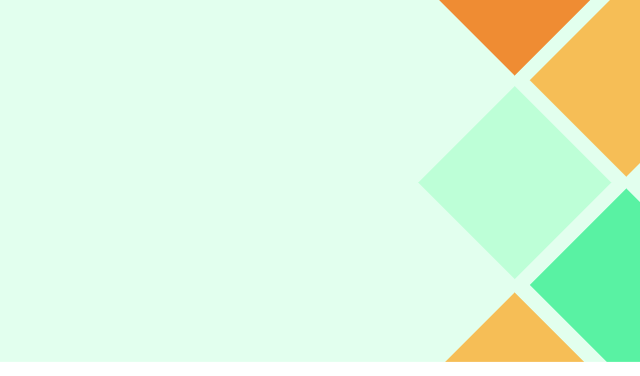
This background is drawn by a WebGL 1 fragment shader. Its source:

```glsl
precision mediump float;
// Draws a pale mint slide with a column pair of coloured diamonds on the right and a white lower margin.

uniform vec2 u_resolution;

#define MINT vec3(0.888, 1.0, 0.934)
#define PALE_GREEN vec3(0.742, 1.0, 0.843)
#define GREEN vec3(0.35, 0.95, 0.64)
#define AMBER vec3(0.965, 0.745, 0.338)
#define ORANGE vec3(0.937, 0.55, 0.2)
#define MARGIN_COLOR vec3(1.0)
#define MARGIN_HEIGHT 0.0375
#define RADIUS 0.2567
#define INNER_X 1.3689
#define OUTER_X 1.6656

// Signed distance to a diamond whose tips lie RADIUS from its center
float diamondDistance(vec2 p, vec2 center) {
  vec2 d = abs(p - center);
  return (d.x + d.y - RADIUS) * 0.70711;
}

// Coverage across one pixel at the edge
float coverage(float dist) {
  return clamp(0.5 - dist * u_resolution.y, 0.0, 1.0);
}

vec3 paintDiamond(vec3 base, vec3 tint, vec2 p, vec2 center) {
  return mix(base, tint, coverage(diamondDistance(p, center)));
}

void main() {
  // Canvas height is one unit
  vec2 p = gl_FragCoord.xy / u_resolution.y;
  vec3 color = MINT;

  // Inner column, top to bottom
  color = paintDiamond(color, ORANGE, p, vec2(INNER_X, 1.0556));
  color = paintDiamond(color, PALE_GREEN, p, vec2(INNER_X, 0.5144));
  color = paintDiamond(color, AMBER, p, vec2(INNER_X, -0.0344));

  // Outer column, cut by the right border
  color = paintDiamond(color, AMBER, p, vec2(OUTER_X, 0.7867));
  color = paintDiamond(color, GREEN, p, vec2(OUTER_X, 0.2422));

  // Lower margin
  color = mix(color, MARGIN_COLOR, coverage(p.y - MARGIN_HEIGHT));

  gl_FragColor = vec4(color, 1.0);
}
```
